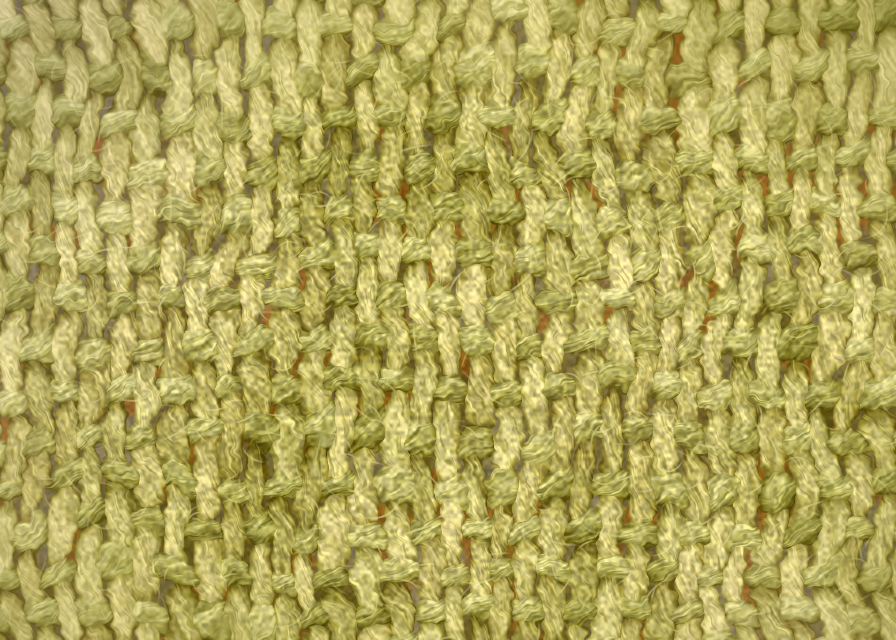
A WebGL 2 fragment shader for this texture:

```glsl
#version 300 es
precision highp float;
// Coarse olive-yellow jute cloth in plain weave, with twisted fibres and loose hairs.
uniform vec2 u_resolution;
out vec4 fragColor;

float hash(vec2 p) {
  vec3 q = fract(p.xyx * vec3(0.1031, 0.103, 0.0973));
  q += dot(q, q.yzx + 33.33);
  return fract((q.x + q.y) * q.z);
}

float noise(vec2 p) {
  vec2 i = floor(p), f = fract(p);
  f = f * f * (3.0 - 2.0 * f);
  return mix(mix(hash(i), hash(i + vec2(1, 0)), f.x),
             mix(hash(i + vec2(0, 1)), hash(i + vec2(1, 1)), f.x), f.y);
}

// Dark olive through mid green to pale straw
vec3 juteRamp(float t) {
  vec3 c = mix(vec3(0.38, 0.33, 0.06), vec3(0.57, 0.53, 0.21), smoothstep(-0.05, 0.38, t));
  c = mix(c, vec3(0.71, 0.68, 0.36), smoothstep(0.3, 0.68, t));
  return mix(c, vec3(0.90, 0.86, 0.57), smoothstep(0.58, 1.05, t));
}

// Fine strands running along a direction, about -0.5 to 0.5
float strands(vec2 p, vec2 along, vec2 seed) {
  vec2 s = vec2(dot(p, vec2(-along.y, along.x)), dot(p, along));
  return 0.55 * noise(s * vec2(15.0, 2.5) + seed) + 0.45 * noise(s * vec2(27.0, 6.0) + seed * 1.7) - 0.5;
}

// Coverage of short curved hairs, one per grid cell
float looseHairs(vec2 p, float seed, float pixel) {
  float cover = 0.0;
  for (int n = 0; n < 9; n++) {
    vec2 id = floor(p) + vec2(n % 3, n / 3) - 1.0;
    float r = hash(id + seed), s = hash(id + seed + 41.0);
    float angle = 6.283 * r;
    vec2 d = p - id - vec2(s, hash(id + seed + 77.0));
    d = mat2(cos(angle), sin(angle), -sin(angle), cos(angle)) * d;
    float off = abs(d.y - (s - 0.5) * 2.6 * d.x * d.x);
    float line = 1.0 - smoothstep(0.006, 0.016 + pixel, off);
    cover = max(cover, line * smoothstep(0.3 + 0.3 * s, 0.1, abs(d.x)) * (0.4 + 0.6 * r));
  }
  return cover;
}

void main() {
  vec2 uv = gl_FragCoord.xy / u_resolution;
  vec2 p = uv * vec2(1.4, 1.0);
  float focus = 1.0 - smoothstep(0.3, 0.75, length((uv - vec2(0.54, 0.42)) * vec2(1.0, 1.1)));

  // 33 warp columns and 14 weft rows, bent by hand-woven wander and frayed edges
  vec2 q = uv * vec2(33.0, 14.0);
  q.x += 0.8 * (noise(p * vec2(6.0, 9.0)) - 0.5) + 0.3 * (noise(p * 24.0) - 0.5);
  q.y += 0.6 * (noise(p * 5.0 + 9.0) - 0.5) + 0.35 * (noise(p * 19.0 + 5.0) - 0.5);
  q += vec2(0.2, 0.12) * (vec2(noise(p * 85.0), noise(p * 85.0 + 50.0)) - 0.5);

  // Backing seen through the holes: shadow, grey, some rust
  float rust = smoothstep(0.62, 0.78, noise(p * vec2(19.0, 16.0) + 31.0));
  vec3 color = mix(vec3(0.40, 0.34, 0.10), vec3(0.55, 0.50, 0.36), noise(p * 14.0 + 3.0));
  color = mix(color, vec3(0.62, 0.36, 0.07), 0.65 * rust);
  float top = 0.12;
  float soft = mix(0.2, 0.1, focus);
  float detail = mix(0.55, 1.0, focus);

  // Topmost yarn among neighbouring crossings
  for (int n = 0; n < 9; n++) {
    vec2 id = floor(q) + vec2(n % 3, n / 3) - 1.0;
    float r = hash(id + 7.0), s = hash(id + 53.0);
    vec2 d = q - id - 0.5 - vec2(0.2, 0.24) * (vec2(r, s) - 0.5);
    vec2 local = d * vec2(0.6, 1.0);
    bool warpOver = mod(id.x + id.y, 2.0) < 0.5;
    float height, tone;
    if (warpOver) {
      float x = (d.x - (s - 0.4) * 0.25 * d.y) / (0.47 + 0.12 * r);
      float y = abs(d.y + 0.04) / 0.87;
      height = 1.0 - x * x - 0.75 * y * y * y;
      tone = 0.22 + 0.54 * smoothstep(0.0, 0.75, height) - 0.08 * x;
      tone -= 0.22 * smoothstep(0.3, 0.75, d.y);
      tone += 0.85 * detail * strands(local, vec2(-0.42, 0.91), id * 13.0);
    } else {
      float x = d.x / (0.68 + 0.14 * s);
      float y = (d.y + 0.16 * d.x * d.x) / (0.35 + 0.08 * r);
      height = 1.06 - 0.95 * x * x - y * y;
      tone = 0.2 + 0.46 * smoothstep(0.0, 0.8, height) + 0.2 * y - 0.06 * x;
      tone += 0.95 * detail * strands(local, vec2(0.9, 0.44), id * 11.0);
    }
    tone += 0.28 * (hash(id + 19.0) - 0.5);
    vec3 yarn = juteRamp(tone);
    yarn += (warpOver ? vec3(0.012, 0.0, 0.0) : vec3(-0.008, 0.0, 0.0)) * (0.5 + s);
    color = mix(color, yarn, smoothstep(-soft, soft, height - top));
    top = max(top, height);
  }

  // Fuzz, loose hairs and uneven dye
  float pixel = 1.0 / u_resolution.y;
  color *= 1.0 + 0.26 * (noise(p * 170.0) - 0.5) * (0.4 + focus);
  float hair = max(looseHairs(p * 13.0, 3.0, 13.0 * pixel), looseHairs(p * 20.0, 91.0, 20.0 * pixel));
  color = mix(color, vec3(0.90, 0.88, 0.60), hair * mix(0.25, 0.6, focus));
  float dye = noise(p * 4.0 + 17.0) + 0.6 * noise(p * 9.0 + 2.0) - 0.8;
  color += dye * vec3(0.08, 0.07, 0.09);
  color += vec3(0.0, 0.0, 0.06) * smoothstep(0.45, 0.0, uv.x) * uv.y;
  color *= 1.0 - 0.1 * smoothstep(0.4, 0.85, length(uv - 0.5));
  fragColor = vec4(color, 1.0);
}
```
